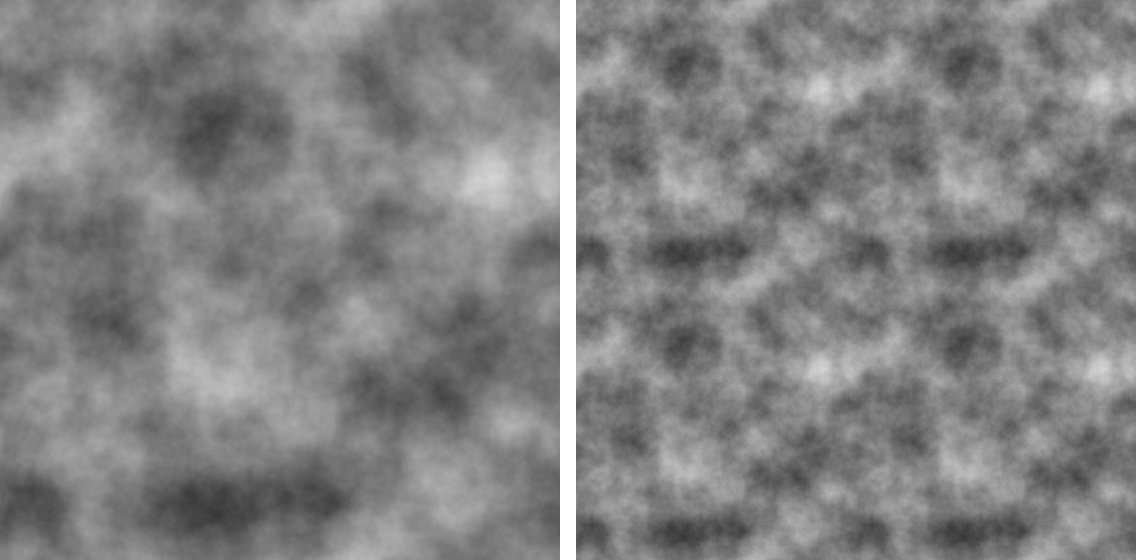
Left, the tile; right, the same tile 2 across and 2 down.
Write a three.js fragment shader that draws this texture.

```glsl
// Soft grey cloud noise: tiling fractal gradient noise with slightly wide billows.
varying vec2 vUv;

const vec2 BILLOW_CELLS = vec2(4.0, 5.0);  // whole cells per tile for the large billows
const float DETAIL_CELLS = 9.0;            // whole cells per tile for the first detail octave
const int OCTAVES = 6;
const float GAIN = 0.54;                   // amplitude ratio between octaves
const float MEAN_GREY = 0.503;
const float CONTRAST = 0.35;
const vec2 OCTAVE_SHIFT = vec2(0.37, 0.61); // keeps octave lattices from lining up
const float TAU = 6.2831853;

float hash(vec3 p) {
  p = fract(p * vec3(0.1031, 0.1030, 0.0973));
  p += dot(p, p.yzx + 33.33);
  return fract((p.x + p.y) * p.z);
}

// Unit gradient at a lattice corner, wrapped to the tile
vec2 gradient(vec2 corner, vec2 period, float seed) {
  vec2 wrapped = floor(mod(corner + 0.5, period));
  float angle = TAU * hash(vec3(wrapped, seed));
  return vec2(cos(angle), sin(angle));
}

// Periodic gradient noise with quintic blending
float gradientNoise(vec2 p, vec2 period, float seed) {
  vec2 cell = floor(p);
  vec2 f = p - cell;
  vec2 blend = f * f * f * (f * (f * 6.0 - 15.0) + 10.0);
  vec2 right = vec2(1.0, 0.0);
  vec2 up = vec2(0.0, 1.0);
  float a = dot(gradient(cell, period, seed), f);
  float b = dot(gradient(cell + right, period, seed), f - right);
  float c = dot(gradient(cell + up, period, seed), f - up);
  float d = dot(gradient(cell + 1.0, period, seed), f - 1.0);
  return mix(mix(a, b, blend.x), mix(c, d, blend.x), blend.y);
}

// Wide billows first, then round detail whose whole cell count doubles
float cloudNoise(vec2 uv) {
  vec2 cells = BILLOW_CELLS;
  float amplitude = 1.0;
  float sum = 0.0;
  for (int i = 0; i < OCTAVES; i++) {
    float octave = float(i);
    vec2 p = uv * cells + OCTAVE_SHIFT * octave;
    sum += amplitude * gradientNoise(p, cells, octave * 17.0 + 5.0);
    cells = vec2(DETAIL_CELLS * exp2(octave));
    cells = floor(cells + 0.5);
    amplitude *= GAIN;
  }
  return sum;
}

void main() {
  float grey = MEAN_GREY + CONTRAST * cloudNoise(vUv);
  gl_FragColor = vec4(vec3(clamp(grey, 0.0, 1.0)), 1.0);
}
```
